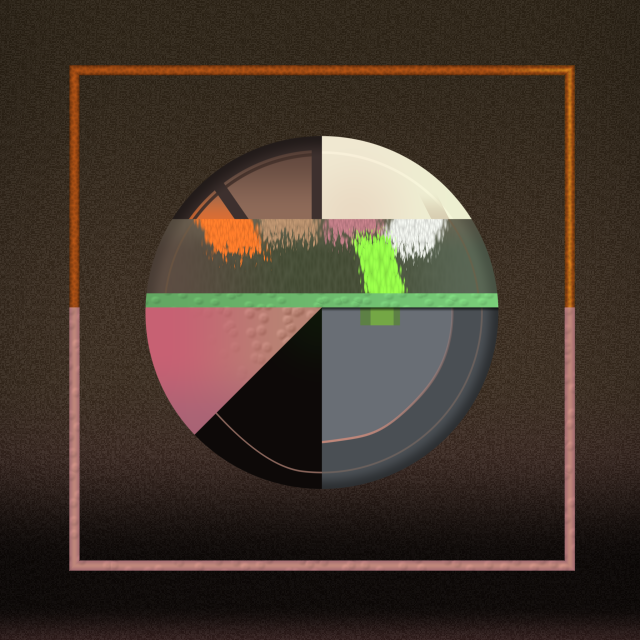
A WebGL 2 fragment shader for this background:

```glsl
#version 300 es
precision highp float;
// A glossy disc cut into coloured panels, inside a thin bevelled frame on a
// grainy brown wall. Panels are masks from distance functions; cellular noise
// gives the rippled glass and the small dents.
uniform vec2 u_resolution;
out vec4 outColor;

const vec2 FRAME_CENTER = vec2(.5033);
const float FRAME_RADIUS = .387;
const float FRAME_HALF = .008;
const vec2 DISC_CENTER = vec2(.503, .5117);
const float DISC_RADIUS = .2757;
const float SPLIT_Y = .008;  // heights relative to the disc centre
const float BAR_TOP = .03;
const float GLASS_TOP = .146;
const float PANEL_RADIUS = .254;
const float INLAY_RADIUS = .2025;
const float GRAIN = .075;
const vec3 CREAM = vec3(.94, .91, .82);
const vec3 COPPER = vec3(.66, .31, .08);
const vec3 GOLD = vec3(.76, .46, .1);
const vec3 ROSE = vec3(.75, .53, .48);
const vec3 LIME = vec3(.58, .96, .28);
const vec3 BAR_GREEN = vec3(.43, .73, .43);
const vec3 LAMPS[4] = vec3[4](vec3(1, .48, .16), vec3(.73, .57, .43),
                              vec3(.76, .49, .53), vec3(.93, .94, .92));
float pixel;

// Smooth step that may run in either direction
float ramp(float a, float b, float x) {
  float t = clamp((x - a) / (b - a), 0., 1.);
  return t * t * (3. - 2. * t);
}
float cover(float d) { return ramp(pixel, -pixel, d); }
float line(float d, float halfWidth) { return cover(abs(d) - halfWidth); }

float hash(vec2 p) {
  return fract(sin(dot(p, vec2(127.1, 311.7))) * 43758.5);
}

// Distance to the nearest scattered point
float cellular(vec2 p) {
  float nearest = 2.;
  for (int k = 0; k < 9; k++) {
    vec2 cell = floor(p) + vec2(k % 3 - 1, k / 3 - 1);
    vec2 site = cell + vec2(hash(cell), hash(cell + 37.));
    nearest = min(nearest, length(p - site));
  }
  return nearest;
}

// Lit side minus shaded side of small dents
float dents(vec2 p) {
  return ramp(.1, .4, cellular(p)) - ramp(.1, .4, cellular(p + vec2(.1, -.14)));
}

vec3 wall(vec2 uv) {
  vec3 c = mix(vec3(.25, .198, .15), vec3(.195, .16, .112), ramp(.45, 1., uv.y));
  c = mix(vec3(.245, .18, .155), c, ramp(.26, .42, uv.y));
  c = mix(vec3(.062, .046, .04), c, ramp(.12, .31, uv.y));
  c = mix(c, vec3(.22, .145, .14), ramp(.055, -.01, uv.y));
  c *= 1. - .25 * ramp(.3, .75, abs(uv.x - .5));
  return c + (hash(floor(uv * 512.)) - .5) * GRAIN * (.3 + 3. * c.r);
}

vec3 frameColor(vec2 f, float t) {
  float right = ramp(.25, .38, f.x);
  vec3 metal = mix(COPPER, GOLD, right * (.5 + .5 * cos(t * 5.)));
  metal *= .88 - .45 * t * t + .25 * cellular(f * 170.);
  vec3 rose = mix(ROSE, vec3(.65, .43, .45), ramp(0., 1., abs(t)));
  rose *= 1. + .12 * dents(f * 45.);
  return mix(rose, metal, cover(SPLIT_Y + DISC_CENTER.y - FRAME_CENTER.y - f.y));
}

vec3 upperPanels(vec2 p, float r) {
  // Smoky left panel with a spoke and an inner bevel
  float spoke = dot(p, vec2(.822, .569)) + .02;
  float inside = cover(r - PANEL_RADIUS) * cover(p.x + .016) * (1. - line(spoke, .009));
  vec3 lit = mix(vec3(.56, .42, .35), vec3(.38, .28, .24), ramp(.15, .26, p.y));
  lit = mix(lit, vec3(.86, .43, .2), cover(spoke) * ramp(.21, .14, p.y));
  lit = mix(lit, vec3(.29, .21, .18), line(r - .247, .0025));
  vec3 smoke = mix(vec3(.24, .19, .18), lit, inside);
  smoke *= 1. - .45 * ramp(.24, DISC_RADIUS, r);
  // Cream right panel
  vec3 cream = mix(CREAM, vec3(.93, .94, .82), ramp(.05, .24, p.x));
  cream = mix(cream, vec3(.9, .82, .73), .6 * ramp(.12, 0., length(p - vec2(.05, .15))));
  cream += .035 * line(r - .25, .002);
  float wedge = line(p.x - .185 + .5 * (p.y - GLASS_TOP), .014);
  cream = mix(cream, vec3(.85, .81, .7), wedge * ramp(.19, .146, p.y));
  return mix(smoke, cream, cover(-p.x));
}

vec3 rippledGlass(vec2 p, float r) {
  float streak = cellular(p * vec2(190, 48)) - .45;
  float fine = cellular(p * vec2(330, 90) + 9.) - .45;
  float depth = GLASS_TOP - p.y;
  vec3 c = mix(vec3(.36, .3, .26), vec3(.28, .31, .22), ramp(-.25, -.03, p.x));
  c = mix(c, vec3(.35, .4, .33), ramp(.05, .24, p.x));
  c = mix(c, vec3(.45, .41, .34), .55 * ramp(.055, 0., depth));
  c += .05 * streak * ramp(.25, .1, abs(p.x));
  c = mix(c, vec3(.48, .36, .25), .4 * line(r - .246, .0015));
  // Coloured lamps dragged down through the ripples
  for (int i = 0; i < 4; i++) {
    float column = float(i) - 1.5;
    float outer = step(1., abs(column));
    float x = p.x - column * .101 + sign(column) * outer * .42 * depth;
    float side = ramp(.052, .034, abs(x) + .018 * streak);
    float reach = mix(.03, .056, outer) - .18 * abs(x) * outer;
    float drop = ramp(.012, -.012, depth - reach + .04 * streak + .022 * fine);
    c = mix(c, LAMPS[i] * (1. - .2 * fine), side * drop * .95);
  }
  float beam = abs(p.x - .107 + .24 * p.y) + .018 * streak;
  float beamMask = ramp(.034, .023, beam) * ramp(.128, .108, p.y + .03 * fine);
  c = mix(c, LIME * (1. - .2 * streak), beamMask);
  return c * (1. - .2 * ramp(.25, DISC_RADIUS, r));
}

vec3 lowerPanels(vec2 p, float r) {
  // Dented pink wedge
  vec3 pink = mix(vec3(.78, .38, .45), vec3(.72, .51, .45), ramp(-.25, -.04, p.x));
  pink = mix(pink, vec3(.66, .39, .46), ramp(-.06, -.19, p.y));
  pink += .1 * dents(p * 42.) * ramp(-.22, -.06, p.x + .6 * p.y);
  // Black wedge with a thin inlaid curve
  float curve = r - .25 + .022 * ramp(.03, .17, -p.x);
  vec3 black = mix(vec3(.05, .036, .032), vec3(.055, .085, .035), ramp(.12, 0., r));
  black = mix(black, vec3(.53, .39, .35), line(curve, .0013));
  // Slate quarter with a raised inner disc and a green reflection
  float inlay = r - INLAY_RADIUS + .0015 * sin(p.x * 55.);
  vec3 slate = mix(vec3(.29, .31, .33), vec3(.41, .43, .46), cover(inlay));
  slate = mix(slate, ROSE, line(inlay, .0018) * ramp(.3, .03, p.x));
  slate = mix(slate, vec3(.48, .41, .38), .65 * line(curve, .0014));
  slate *= 1. - .4 * ramp(.25, DISC_RADIUS, r);
  float tab = line(p.x - .091, .031) * cover(-.02 - p.y);
  vec3 tabColor = mix(vec3(.36, .51, .25), vec3(.46, .68, .25), line(p.x - .094, .018));
  slate = mix(slate, tabColor, tab * .9) * (1. - .65 * ramp(.001, .008, p.y));
  vec3 left = mix(black, pink, cover((p.x + SPLIT_Y - p.y) * .707));
  return mix(left, slate, cover(-p.x));
}

void main() {
  float size = min(u_resolution.x, u_resolution.y);
  vec2 uv = (gl_FragCoord.xy - .5 * u_resolution) / size + .5;
  pixel = .75 / size;
  vec2 f = uv - FRAME_CENTER;
  float edge = max(abs(f.x), abs(f.y)) - FRAME_RADIUS;
  vec3 color = mix(wall(uv), frameColor(f, edge / FRAME_HALF), line(edge, FRAME_HALF));
  vec2 p = uv - DISC_CENTER;
  float r = length(p);
  vec3 bar = BAR_GREEN * (1. + .4 * p.x + .13 * dents(p * vec2(45, 60)));
  vec3 disc = mix(upperPanels(p, r), rippledGlass(p, r), cover(p.y - GLASS_TOP));
  disc = mix(disc, bar, cover(p.y - BAR_TOP));
  disc = mix(disc, lowerPanels(p, r), cover(p.y - SPLIT_Y));
  outColor = vec4(mix(color, disc, cover(r - DISC_RADIUS)), 1);
}
```
